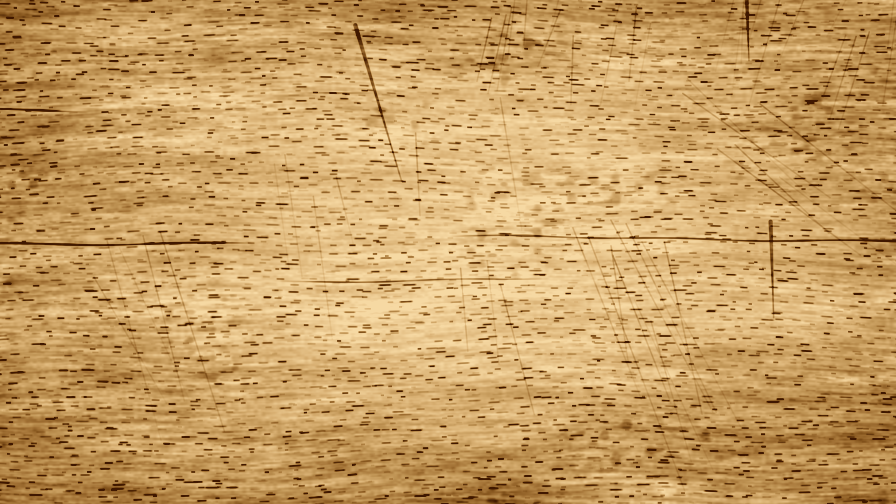
A Shadertoy shader for this texture:

```glsl
// Worn, sunlit wooden board: fine horizontal fibres and short dark pores,
// crossed by long cracks and tapered scratches, darkening toward the edges.
// All layers add to or subtract from one tone, which a colour ramp then tints.

const vec3 RAMP[6] = vec3[6](
    vec3(0.36, 0.19, 0.04), vec3(0.52, 0.33, 0.11), vec3(0.65, 0.46, 0.22),
    vec3(0.75, 0.58, 0.33), vec3(0.85, 0.69, 0.45), vec3(0.93, 0.80, 0.58));

const float BASE_TONE    = 5.1;               // ramp position at the bright centre
const vec2  LIGHT_CENTRE = vec2(0.56, 0.53);  // as a share of the canvas
const vec2  EDGE_FALLOFF = vec2(7.5, 8.5);
const float FIBRE_DEPTH  = 1.15;
const float STAIN_DEPTH  = 1.9;
const float PORE_DEPTH   = 4.2;
const float SCRATCH_DEPTH = 2.6;
const float CRACK_DEPTH  = 4.6;

// Cracks: start x, end x, height, half width
const vec4 CRACKS[5] = vec4[5](
    vec4(-0.20, 0.52, 0.520, 0.0026), vec4(0.88, 1.95, 0.527, 0.0021),
    vec4(0.55, 1.10, 0.445, 0.0015),  vec4(-0.20, 0.19, 0.782, 0.0022),
    vec4(0.59, 0.75, 0.815, 0.0012));

// Gouges: wide end, narrow end
const vec4 GOUGES[3] = vec4[3](
    vec4(0.705, 0.950, 0.797, 0.640), vec4(1.529, 0.560, 1.535, 0.370),
    vec4(1.481, 1.020, 1.486, 0.880));

float hash(vec2 p) {
    vec3 q = fract(p.xyx * vec3(0.1031, 0.1030, 0.0973));
    q += dot(q, q.yzx + 33.33);
    return fract((q.x + q.y) * q.z);
}

float noise(vec2 p) {
    vec2 i = floor(p), f = fract(p);
    f = f * f * (3.0 - 2.0 * f);
    return mix(mix(hash(i), hash(i + vec2(1, 0)), f.x),
               mix(hash(i + vec2(0, 1)), hash(i + vec2(1, 1)), f.x), f.y);
}

// Slow drift of the grain, from layered sines
float grainDrift(vec2 p) {
    return 0.012 * sin(2.1 * p.x + 3.0 * p.y + 1.3)
         + 0.005 * sin(5.3 * p.x - 6.0 * p.y)
         + 0.002 * sin(13.0 * p.x + 11.0 * p.y);
}

// Smooth line coverage; lines thinner than a pixel fade instead of breaking
float lineCover(float dist, float halfWidth) {
    float soft = 0.75 / iResolution.y;
    float r = max(halfWidth, soft);
    return halfWidth / r * (1.0 - smoothstep(r - soft, r + soft, dist));
}

float stroke(vec2 p, vec2 a, vec2 b, float startWidth, float endWidth) {
    vec2 ab = b - a;
    float t = clamp(dot(p - a, ab) / dot(ab, ab), 0.0, 1.0);
    return lineCover(length(p - a - ab * t), mix(startWidth, endWidth, t));
}

// Cellular pores: one short dash of random length and depth per cell
float pores(vec2 g, vec2 cell, float seed) {
    float row = floor(g.y / cell.y);
    vec2 q = g / cell + vec2(7.0 * hash(vec2(row, seed)), 0.0);
    vec2 id = floor(q) + seed;
    float reach = mix(0.12, 0.36, hash(id + 3.1));
    vec2 centre = vec2(mix(reach, 1.0 - reach, hash(id + 5.7)),
                       mix(0.2, 0.8, hash(id + 9.2)));
    vec2 d = (fract(q) - centre) * cell;
    float along = abs(d.x) / (reach * cell.x);
    float depth = hash(id + 14.6);
    float taper = 1.0 - smoothstep(0.55, 1.0, along);
    return lineCover(abs(d.y), 0.0016) * taper * depth * depth * 1.3;
}

// Bundle of nearly parallel scratches scattered around a centre
float scratches(vec2 p, vec2 centre, vec2 spread, vec2 run, int count, float seed) {
    float sum = 0.0;
    for (int i = 0; i < count; i++) {
        vec2 k = vec2(float(i) * 3.7, seed);
        vec2 mid = centre + spread * (2.0 * vec2(hash(k), hash(k + 17.3)) - 1.0);
        vec2 arm = run * mix(0.25, 0.6, hash(k + 31.9));
        arm.x += 0.15 * length(run) * (hash(k + 47.1) - 0.5);
        float width = mix(0.0004, 0.0015, hash(k + 63.7));
        sum += stroke(p, mid - arm, mid + arm, width, 0.4 * width);
    }
    return min(sum, 1.0);
}

void mainImage(out vec4 fragColor, in vec2 fragCoord) {
    vec2 p = fragCoord / iResolution.y;
    vec2 g = p + vec2(0.0, grainDrift(p));

    // Light falling off toward the edges
    vec2 off = fragCoord / iResolution.xy - LIGHT_CENTRE;
    float edge = dot(off * off, EDGE_FALLOFF);
    edge /= 1.0 + 0.08 * edge;
    float wear = smoothstep(0.1, 1.8, edge);
    float tone = BASE_TONE - edge;

    // Broad stains and streaks, stronger where the board is dark
    float stain = 0.6 * noise(g * vec2(2.2, 8.0) + 4.0)
                + 0.4 * noise(g * vec2(5.0, 24.0) + 9.0) - 0.5;
    tone += STAIN_DEPTH * stain * mix(0.4, 1.15, wear);

    // Fibres and grit
    float fibre = noise(g * vec2(9.0, 150.0)) + noise(g * vec2(28.0, 250.0))
                + 0.8 * noise(g * vec2(4.0, 45.0)) - 1.4;
    float grit = noise(p * vec2(130.0, 210.0) + 20.0) - 0.5;
    tone += (FIBRE_DEPTH * fibre + 0.7 * grit) * mix(0.8, 1.35, wear);

    // Dark specks gathered in patches
    float patches = smoothstep(0.6, 0.85, noise(p * vec2(5.0, 8.0) + 31.0));
    tone -= 1.5 * patches * smoothstep(0.55, 0.9, noise(g * vec2(45.0, 95.0)));

    // Pores
    float pore = pores(g, vec2(0.046, 0.0125), 11.0) + pores(g, vec2(0.034, 0.0172), 53.0);
    tone -= PORE_DEPTH * pore;

    // Scratch bundles
    float marks = scratches(p, vec2(1.34, 0.93), vec2(0.45, 0.09), vec2(-0.05, -0.20), 24, 2.0)
                + scratches(p, vec2(1.31, 0.30), vec2(0.12, 0.10), vec2(0.15, -0.42), 10, 8.0)
                + scratches(p, vec2(0.33, 0.36), vec2(0.08, 0.08), vec2(0.13, -0.38), 5, 15.0)
                + scratches(p, vec2(1.60, 0.62), vec2(0.12, 0.10), vec2(0.33, -0.28), 6, 23.0)
                + scratches(p, vec2(0.80, 0.50), vec2(0.45, 0.25), vec2(0.05, -0.25), 9, 37.0);
    tone -= SCRATCH_DEPTH * marks * mix(0.45, 1.1, noise(p * 40.0));

    // Tapered gouges
    for (int i = 0; i < 3; i++)
        tone -= CRACK_DEPTH * stroke(p, GOUGES[i].xy, GOUGES[i].zw, 0.0042, 0.0007)
              * mix(0.6, 1.0, noise(p * 90.0));

    // Long cracks with a slight wobble and fading ends
    for (int i = 0; i < 5; i++) {
        vec4 c = CRACKS[i];
        float wobble = 0.005 * sin(4.0 * p.x + c.z * 20.0) + 0.0015 * sin(19.0 * p.x + c.z * 50.0);
        float ends = smoothstep(c.x, c.x + 0.1, p.x) * (1.0 - smoothstep(c.y - 0.1, c.y, p.x));
        float width = c.w * mix(0.45, 1.2, noise(vec2(p.x * 22.0, c.z * 70.0)));
        tone -= CRACK_DEPTH * ends * lineCover(abs(p.y - c.z - wobble), width);
    }

    // Tint, allowing a little beyond both ends of the ramp
    tone = clamp(tone, -0.7, 5.45);
    int step0 = int(clamp(floor(tone), 0.0, 4.0));
    vec3 wood = mix(RAMP[step0], RAMP[step0 + 1], tone - float(step0));
    fragColor = vec4(clamp(wood, 0.0, 1.0), 1.0);
}
```
